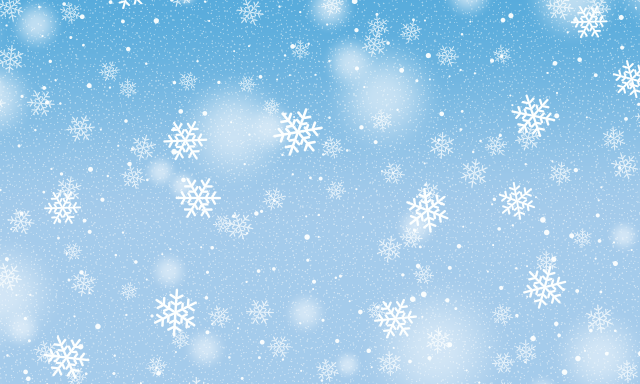
This pattern is drawn by a Shadertoy shader. Its source:

```glsl
// Winter sky: blue gradient with soft glows, fine snow, round dots and six-armed snowflakes.

const vec3 SKY_TOP = vec3(0.34, 0.67, 0.86);
const vec3 SKY_LOW = vec3(0.645, 0.795, 0.92);
const vec3 GLOW    = vec3(0.89, 0.94, 0.98);
const vec3 SNOW    = vec3(0.99, 1.0, 1.0);
const float SECTOR = 1.0471976; // sixth of a turn

// Four random values per grid cell
vec4 hash4(vec2 cell, float seed) {
    vec4 h = fract(vec4(cell.xyxy + seed * 17.3) * vec4(0.1031, 0.1030, 0.0973, 0.1099));
    h += dot(h, h.wzxy + 33.33);
    return fract((h.xxyz + h.yzzw) * h.zywx);
}

// Area covered by a shape with signed distance d
float cover(float d, float px) {
    return clamp(0.5 - d / px, 0.0, 1.0);
}

float segment(vec2 p, vec2 a, vec2 b) {
    vec2 pa = p - a, ba = b - a;
    return length(pa - ba * clamp(dot(pa, ba) / dot(ba, ba), 0.0, 1.0));
}

// Distance to a unit snowflake: one folded arm with two pairs of twigs
float snowflake(vec2 p, float turn, float halfWidth) {
    float angle = atan(p.y, p.x) + turn;
    angle = abs(mod(angle + 0.5 * SECTOR, SECTOR) - 0.5 * SECTOR);
    vec2 q = length(p) * vec2(cos(angle), sin(angle));
    vec2 twig = vec2(0.5, 0.866);
    float d = segment(q, vec2(0.0), vec2(1.0, 0.0));
    d = min(d, segment(q, vec2(0.34, 0.0), vec2(0.34, 0.0) + 0.24 * twig));
    d = min(d, segment(q, vec2(0.62, 0.0), vec2(0.62, 0.0) + 0.30 * twig));
    return d - halfWidth;
}

// Scattered round dots
float dots(vec2 p, float size, vec2 radii, float chance, float px, float seed) {
    float clear = 1.0;
    vec2 home = floor(p / size);
    for (int j = -1; j <= 1; j++)
    for (int i = -1; i <= 1; i++) {
        vec2 cell = home + vec2(i, j);
        vec4 h = hash4(cell, seed);
        float r = mix(radii.x, radii.y, h.z * h.z);
        float d = length(p - (cell + h.xy) * size) - r;
        clear *= 1.0 - cover(d, px) * step(h.w, chance);
    }
    return 1.0 - clear;
}

// Scattered blurred discs
float glows(vec2 p, float size, vec2 radii, float chance, float seed) {
    float clear = 1.0;
    vec2 home = floor(p / size);
    for (int j = -1; j <= 1; j++)
    for (int i = -1; i <= 1; i++) {
        vec2 cell = home + vec2(i, j);
        vec4 h = hash4(cell, seed);
        float d = length(p - (cell + h.xy) * size) / mix(radii.x, radii.y, h.z);
        float fade = 1.0 - smoothstep(0.1, 1.05, d);
        clear *= 1.0 - 0.72 * fade * step(h.w, chance);
    }
    return 1.0 - clear;
}

// Scattered snowflakes with random size and turn
float flakes(vec2 p, float size, vec2 radii, float halfWidth, float chance, float px, float seed) {
    float clear = 1.0;
    vec2 home = floor(p / size);
    for (int j = -1; j <= 1; j++)
    for (int i = -1; i <= 1; i++) {
        vec2 cell = home + vec2(i, j);
        vec4 h = hash4(cell, seed);
        float r = mix(radii.x, radii.y, h.z);
        vec2 q = (p - (cell + mix(vec2(0.1), vec2(0.9), h.xy)) * size) / r;
        float d = snowflake(q, h.w * 40.0, halfWidth) * r;
        clear *= 1.0 - cover(d, px) * step(h.w, chance);
    }
    return 1.0 - clear;
}

void mainImage(out vec4 fragColor, in vec2 fragCoord) {
    vec2 p = fragCoord / iResolution.y;
    float px = 1.0 / iResolution.y;

    // Sky
    vec3 color = mix(SKY_LOW, SKY_TOP, smoothstep(0.4, 1.05, p.y));

    // Glows, large and small
    color = mix(color, GLOW, glows(p, 0.40, vec2(0.11, 0.20), 0.62, 3.0));
    color = mix(color, GLOW, glows(p, 0.21, vec2(0.035, 0.075), 0.50, 8.0));

    // Fine snow and larger dots
    color = mix(color, SNOW, 0.50 * dots(p, 0.0105, vec2(0.001, 0.002), 0.85, px, 1.0));
    color = mix(color, SNOW, 0.95 * dots(p, 0.068, vec2(0.0025, 0.0075), 0.8, px, 5.0));

    // Snowflakes, small and large
    color = mix(color, SNOW, 0.75 * flakes(p, 0.15, vec2(0.022, 0.036), 0.045, 0.88, px, 11.0));
    color = mix(color, SNOW, flakes(p, 0.30, vec2(0.045, 0.064), 0.055, 0.75, px, 14.0));

    fragColor = vec4(color, 1.0);
}
```
